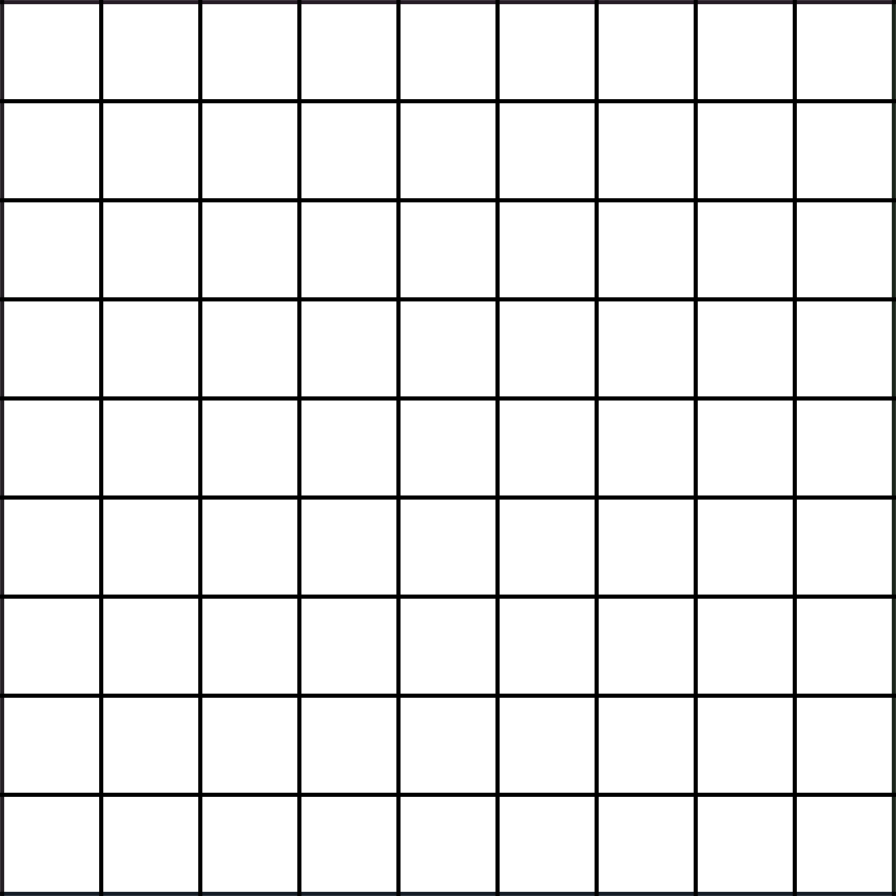
A Shadertoy shader for this pattern:

```glsl
// Square grid of nine by nine white cells ruled with thin black lines.
// Each axis folds onto its nearest rule; the outer frame is a softer,
// faintly tinted dark grey.

const float CELLS = 9.0;
const float LINE_WIDTH = 0.0046;
const float MARGIN = 0.0024;   // canvas edge to centre of the outer rule
const vec3 PAPER = vec3(1.0);
const vec3 INK = vec3(0.0);
const vec3 FRAME_LEFT = vec3(0.14, 0.12, 0.14);
const vec3 FRAME_RIGHT = vec3(0.10, 0.14, 0.10);
const vec3 FRAME_BOTTOM = vec3(0.08, 0.11, 0.15);
const vec3 FRAME_TOP = vec3(0.15, 0.11, 0.15);

// Index of the nearest rule, from 0 to CELLS
vec2 nearestRule(vec2 p, float pitch) {
    return clamp(round((p - MARGIN) / pitch), 0.0, CELLS);
}

// Smoothed coverage of a rule at a given distance from its centre
vec2 ruleCoverage(vec2 dist, float width, vec2 pixel) {
    return 1.0 - smoothstep(-0.7 * pixel, 0.7 * pixel, dist - 0.5 * width);
}

// Ink of one rule: the first and last belong to the frame
vec3 ruleColor(float index, vec3 firstColor, vec3 lastColor) {
    if (index < 0.5) return firstColor;
    return index > CELLS - 0.5 ? lastColor : INK;
}

void mainImage(out vec4 fragColor, in vec2 fragCoord) {
    vec2 p = fragCoord / iResolution.xy;
    vec2 pixel = 1.0 / iResolution.xy;
    float pitch = (1.0 - 2.0 * MARGIN) / CELLS;

    vec2 index = nearestRule(p, pitch);
    vec2 dist = abs(p - MARGIN - index * pitch);
    vec2 coverage = ruleCoverage(dist, LINE_WIDTH, pixel);

    // Vertical and horizontal rules multiply where they cross
    vec3 vertical = mix(PAPER, ruleColor(index.x, FRAME_LEFT, FRAME_RIGHT), coverage.x);
    vec3 horizontal = mix(PAPER, ruleColor(index.y, FRAME_BOTTOM, FRAME_TOP), coverage.y);
    fragColor = vec4(vertical * horizontal, 1.0);
}
```
